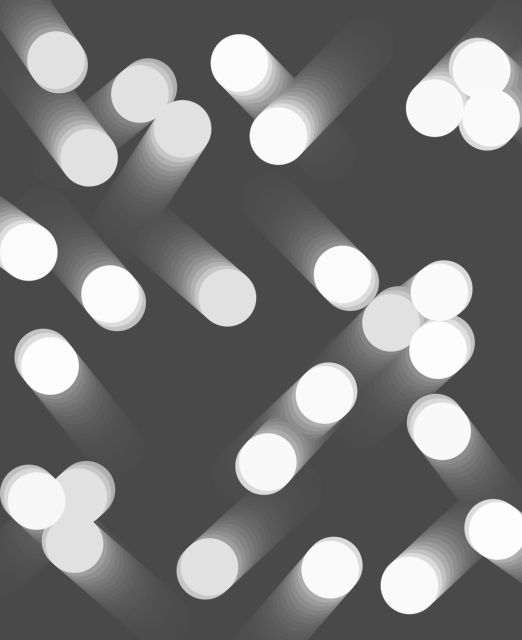
Write a WebGL 2 fragment shader that draws this background.

```glsl
#version 300 es
precision highp float;

uniform vec2 u_resolution;
out vec4 fragColor;

const vec3 BACKDROP = vec3(0.287);
const vec3 LIGHT = vec3(0.995);
const float RADIUS = 0.045;      // disc radius, in canvas heights
const float STEP = 0.0085;       // travel between two echoes
const float DECAY = 0.825;       // brightness kept per echo
const int ECHOES = 24;
const int GRID = 3;              // clusters per side
const int CLUSTER_SIZE = 3;      // discs per cluster

vec3 hash32(vec2 p) {
    vec3 q = fract((p.xyx * 17.3 + 5.1) * vec3(0.1031, 0.1030, 0.0973));
    q += dot(q, q.yxz + 33.33);
    return fract((q.xxy + q.yzz) * q.zyx);
}

float segmentDistance(vec2 p, vec2 a, vec2 b) {
    vec2 ab = b - a;
    float t = clamp(dot(p - a, ab) / dot(ab, ab), 0.0, 1.0);
    return length(p - a - ab * t);
}

float discCover(vec2 p, vec2 centre, float radius, float blur) {
    return smoothstep(-blur, blur, radius - length(p - centre));
}

// Diagonal direction of a trail, more often downwards
vec2 trailDirection(vec3 rnd) {
    float side = rnd.x < 0.5 ? -1.0 : 1.0;
    float rise = rnd.y < 0.7 ? -1.0 : 1.0;
    return normalize(vec2(side, rise * mix(0.7, 1.6, rnd.z)));
}

// Disc with fading echoes; a turn above zero folds the newest ones back
float addTrail(float glow, vec2 p, vec2 tip, vec2 dir, float turn, float shade, float blur) {
    vec2 tail = tip + dir * STEP * float(ECHOES);
    if (segmentDistance(p, tip, tail) > RADIUS + blur) return glow;
    for (int age = ECHOES - 1; age >= 0; age--) {
        float k = float(age);
        vec2 centre = tip + dir * STEP * abs(k - turn);
        float level = shade * pow(DECAY, k);
        glow = mix(glow, max(glow, level), discCover(p, centre, RADIUS, blur));
    }
    return glow;
}

// Discs spread evenly around the centre of one cluster
float addCluster(float glow, vec2 p, vec2 cell, vec2 canvas, float blur) {
    vec3 rnd = hash32(cell + 3.0);
    vec2 centre = (cell + 0.5 + (rnd.xy - 0.5) * 0.4) / float(GRID) * canvas;
    float spread = mix(0.048, 0.15, rnd.z * rnd.z);
    float spin = 6.2832 * hash32(cell + 21.0).x;

    for (int i = 0; i < CLUSTER_SIZE; i++) {
        vec2 seed = cell + vec2(11.0, 29.0) * float(i + 1);
        vec3 look = hash32(seed);
        vec3 heading = hash32(seed + 47.0);
        float angle = spin + 6.2832 * float(i) / float(CLUSTER_SIZE) + (look.x - 0.5) * 0.5;
        vec2 tip = centre + spread * vec2(cos(angle), sin(angle));
        tip = clamp(tip, vec2(RADIUS), canvas - RADIUS);
        float shade = look.y < 0.22 ? 0.84 : mix(0.95, 1.0, look.y);
        float turn = floor(look.z * 3.0);
        glow = addTrail(glow, p, tip, trailDirection(heading), turn, shade, blur);
    }
    return glow;
}

void main() {
    vec2 p = gl_FragCoord.xy / u_resolution.y;
    vec2 canvas = vec2(u_resolution.x / u_resolution.y, 1.0);
    float blur = 0.8 / u_resolution.y;

    float glow = 0.0;
    for (int y = 0; y < GRID; y++) {
        for (int x = 0; x < GRID; x++) {
            glow = addCluster(glow, p, vec2(x, y), canvas, blur);
        }
    }
    fragColor = vec4(mix(BACKDROP, LIGHT, glow), 1.0);
}
```
